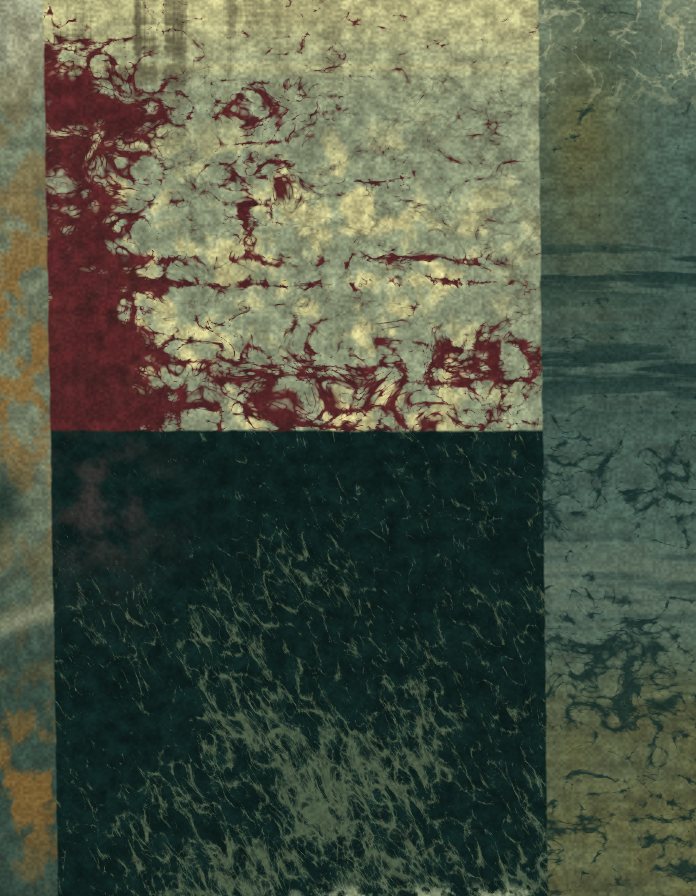
This background is drawn by a WebGL 1 fragment shader. Its source:

```glsl
precision highp float;
// Weathered painted panels: a pale field with crimson veins over a dark teal block, between worn side strips.
uniform vec2 u_resolution;

float hash(vec2 p) { return fract(sin(dot(p, vec2(127.1, 311.7))) * 43758.55); }

float noise(vec2 p) {
  vec2 i = floor(p), f = fract(p);
  f = f * f * (3.0 - 2.0 * f);
  return mix(mix(hash(i), hash(i + vec2(1.0, 0.0)), f.x),
             mix(hash(i + vec2(0.0, 1.0)), hash(i + 1.0), f.x), f.y);
}

float fbm(vec2 p) {
  float sum = 0.0, amp = 0.5;
  for (int i = 0; i < 5; i++) {
    sum += amp * noise(p);
    p = mat2(1.6, 1.2, -1.2, 1.6) * p + 7.3;
    amp *= 0.5;
  }
  return sum;
}

// Thin branching lines, about 0..1
float veins(vec2 p) {
  float sum = 0.0, amp = 0.5;
  p += 0.7 * vec2(noise(p * 0.7 + 3.1), noise(p * 0.7 + 19.4));
  for (int i = 0; i < 4; i++) {
    float ridge = 1.0 - abs(2.0 * noise(p) - 1.0);
    sum += amp * ridge * ridge * ridge;
    p = mat2(1.5, 1.1, -1.1, 1.5) * p + 11.7;
    amp *= 0.72;
  }
  return sum;
}

// Soft elliptical spot
float blob(vec2 p, vec2 center, vec2 size) {
  vec2 d = (p - center) / size;
  return exp(-dot(d, d));
}

// Soft band around one coordinate
float band(float x, float center, float width) {
  float d = (x - center) / width;
  return exp(-d * d);
}

vec3 paleField(vec2 uv, vec2 p) {
  vec3 sage = vec3(0.55, 0.59, 0.47), cream = vec3(0.80, 0.77, 0.54);
  vec3 crimson = mix(vec3(0.20, 0.09, 0.10), vec3(0.42, 0.14, 0.16), fbm(p * 80.0));
  float lines = veins(p * vec2(34.0, 44.0));
  float brushed = fbm(uv * vec2(5.0, 90.0));
  float flecks = smoothstep(0.46, 0.66, fbm(p * 32.0 + 31.0)) * smoothstep(0.92, 0.78, uv.y);
  flecks *= 1.0 - 0.5 * smoothstep(0.6, 0.75, uv.x);
  float top = max(smoothstep(0.90, 1.02, uv.y + 0.05 * brushed), 0.75 * band(uv.y, 0.925, 0.010));
  vec3 col = mix(sage, cream, clamp(flecks * 0.9 + top * 0.75, 0.0, 1.0));
  col *= 0.72 + 0.56 * fbm(p * 75.0);
  col = mix(col, vec3(0.40, 0.41, 0.32), 0.55 * smoothstep(0.45, 0.85, lines) * smoothstep(1.0, 0.88, uv.y));

  // Dark weave in the upper left
  float weave = fbm(uv * vec2(70.0, 4.0)) * 0.55 + brushed * 0.45;
  float weaveArea = blob(uv, vec2(0.18, 0.97), vec2(0.25, 0.09));
  col = mix(col, vec3(0.29, 0.27, 0.20), weaveArea * smoothstep(0.38, 0.60, weave) * 0.75);

  // Crimson coverage: dense at the left, spreading along the floor and in bars
  float wave = 0.016 * (fbm(uv * vec2(8.0, 3.0)) - 0.5);
  float cover = 0.62 * smoothstep(0.28, 0.12, uv.x) * smoothstep(1.01, 0.90, uv.y);
  cover += 0.25 * blob(uv, vec2(0.12, 0.56), vec2(0.16, 0.10));
  cover += 0.36 * blob(uv, vec2(0.46, 0.56), vec2(0.24, 0.07));
  cover += 0.32 * blob(uv, vec2(0.69, 0.60), vec2(0.09, 0.035));
  cover += 0.30 * blob(uv, vec2(0.36, 0.79), vec2(0.06, 0.07));
  cover += 0.30 * blob(uv, vec2(0.30, 0.875 + wave), vec2(0.22, 0.018));
  cover += 0.28 * blob(uv, vec2(0.58, 0.74 + 0.1 * uv.x + wave), vec2(0.13, 0.016));
  cover += 0.34 * smoothstep(0.80, 0.55, uv.x) * (band(uv.y + wave, 0.712, 0.007) + band(uv.y + wave, 0.685, 0.007));
  cover += 0.24 * (band(uv.x, 0.355, 0.012) + band(uv.x, 0.40, 0.006)) * band(uv.y, 0.80, 0.11);
  cover += 0.10 * smoothstep(0.74, 0.54, uv.y);
  float red = smoothstep(0.66, 0.98, cover + lines * 0.8 + (fbm(p * 13.0 + 4.0) - 0.5) * 0.4);
  return mix(col, crimson, red * 0.93);
}

vec3 darkBlock(vec2 uv, vec2 p) {
  vec3 col = vec3(0.055, 0.135, 0.125) * (0.65 + 0.7 * fbm(p * 80.0));
  float scratch = veins(vec2(p.x + 0.4 * p.y, p.y) * vec2(85.0, 50.0) + 5.0);
  float worn = 0.32 * blob(uv, vec2(0.50, 0.07), vec2(0.38, 0.19)) + 0.10 * smoothstep(0.5, 0.2, uv.y);
  worn += 0.10 * blob(uv, vec2(0.64, 0.34), vec2(0.18, 0.12));
  float mark = smoothstep(0.58, 1.05, worn + scratch * 0.75 + (fbm(p * 11.0 + 12.0) - 0.5) * 0.8);
  col = mix(col, vec3(0.34, 0.40, 0.30), mark * 0.85);
  float rose = blob(uv, vec2(0.14, 0.44), vec2(0.09, 0.08)) * smoothstep(0.35, 0.65, fbm(p * 40.0));
  col = mix(col, vec3(0.30, 0.24, 0.23), rose * 0.65);
  float chips = smoothstep(0.022, 0.0, uv.y) * smoothstep(0.45, 0.6, fbm(p * 70.0)) * smoothstep(0.3, 0.5, uv.x);
  return mix(col, vec3(0.62, 0.66, 0.52), chips * 0.8);
}

vec3 rightStrip(vec2 uv, vec2 p) {
  vec3 ink = vec3(0.08, 0.17, 0.16);
  float cloud = fbm(p * 14.0 + 40.0), streak = fbm(uv * vec2(9.0, 90.0) + 2.0);
  float scratch = veins(vec2(p.x - 0.5 * p.y, p.y + 0.3 * p.x) * vec2(30.0, 42.0) + 60.0);
  float oliveArea = smoothstep(0.34, 0.15, uv.y) + blob(uv, vec2(0.84, 0.83), vec2(0.08, 0.15));
  vec3 col = mix(vec3(0.27, 0.36, 0.32), vec3(0.36, 0.37, 0.24), clamp(oliveArea * (0.4 + cloud), 0.0, 1.0));
  col *= 0.65 + 0.35 * streak + 0.4 * fbm(p * 80.0);
  col = mix(col, vec3(0.42, 0.47, 0.39), 0.6 * band(uv.y, 0.35, 0.05) * smoothstep(0.3, 0.6, streak));
  float bars = band(uv.y, 0.70, 0.035) + band(uv.y, 0.59, 0.05);
  col = mix(col, ink, 0.75 * min(bars, 1.0) * smoothstep(0.40, 0.60, streak));
  float patches = 0.34 * band(uv.y, 0.46, 0.05) + 0.42 * blob(uv, vec2(0.87, 0.27), vec2(0.13, 0.07));
  patches += 0.18 * smoothstep(0.30, 0.18, uv.y);
  col = mix(col, ink, 0.85 * smoothstep(0.60, 0.98, patches + scratch * 0.8 + (cloud - 0.5) * 0.6));
  // Pale web in the top corner
  float web = smoothstep(0.5, 0.9, veins(p * 34.0 + 9.0)) * smoothstep(0.84, 0.93, uv.y);
  float glow = blob(uv, vec2(1.0), vec2(0.09, 0.10)) + 0.6 * blob(uv, vec2(0.78, 0.97), vec2(0.05, 0.08));
  return mix(col, vec3(0.62, 0.64, 0.50), min(web * 0.6 + glow * 0.6, 0.9));
}

vec3 leftStrip(vec2 uv, vec2 p) {
  vec3 col = mix(vec3(0.21, 0.29, 0.25), vec3(0.43, 0.47, 0.38), smoothstep(0.22, 0.5, uv.y));
  col = mix(col, vec3(0.62, 0.64, 0.53), smoothstep(0.84, 0.97, uv.y)) * (0.72 + 0.56 * fbm(p * 75.0));
  float rustArea = min(band(uv.y, 0.62, 0.23) + band(uv.y, 0.12, 0.11), 1.0);
  col = mix(col, vec3(0.55, 0.39, 0.18), 0.75 * rustArea * smoothstep(0.40, 0.60, fbm(p * vec2(45.0, 32.0))));
  col = mix(col, vec3(0.56, 0.58, 0.47), 0.7 * band(uv.y - uv.x * 0.3, 0.30, 0.012));
  return mix(col, vec3(0.10, 0.18, 0.16), 0.85 * blob(uv, vec2(0.0, 0.44), vec2(0.035)));
}

void main() {
  vec2 uv = gl_FragCoord.xy / u_resolution, p = uv * vec2(0.777, 1.0);
  float soft = 0.002, rough = 0.004 * (fbm(p * 45.0) - 0.5);
  // Panels with slightly leaning edges
  float leftEdge = mix(0.084, 0.062, uv.y) + rough, rightEdge = mix(0.787, 0.773, uv.y) + rough;
  vec3 col = mix(darkBlock(uv, p), paleField(uv, p), smoothstep(-soft, soft, uv.y - 0.519 - rough));
  col = mix(leftStrip(uv, p), col, smoothstep(-soft, soft, uv.x - leftEdge));
  col = mix(col, rightStrip(uv, p), smoothstep(-soft, soft, uv.x - rightEdge));
  // Paper grain
  gl_FragColor = vec4(col * (0.88 + 0.24 * noise(p * 330.0)), 1.0);
}
```
